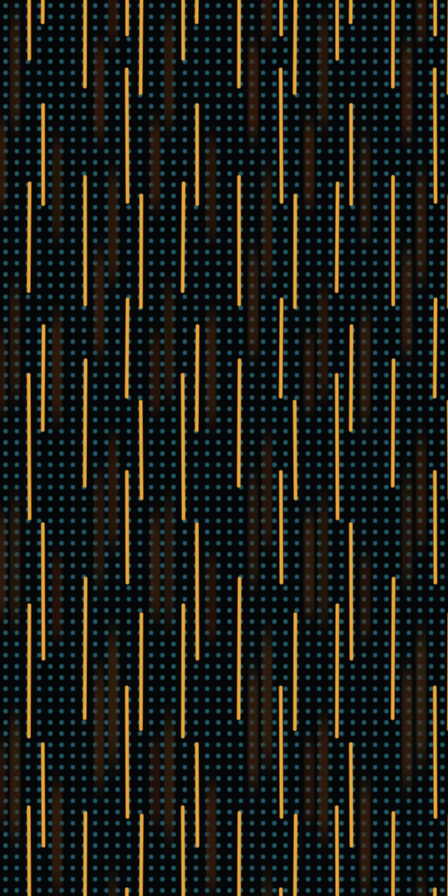
This pattern is drawn by a WebGL 2 fragment shader. Its source:

```glsl
#version 300 es
precision highp float;
// Amber rain: thin bright dashes and dim brown streaks fall over a grid of teal dots.
// Columns repeat in groups; a bit mask picks each column's kind, and hashes set
// the length, position and lean of its dashes.

#define COLUMNS 32.0        // columns across the canvas
#define GROUP 11.0          // columns before the layout repeats
#define DASH_MASK 1612      // bits of the columns holding bright dashes
#define GLOW_MASK 403       // bits of the columns holding brown streaks
#define DOTS 40.0           // dots across the canvas
#define DOT_RADIUS 0.20     // in dot cells
#define DASH_HALF_WIDTH 0.13 // in columns
#define GLOW_STRENGTH 0.62

uniform vec2 u_resolution;
out vec4 fragColor;

const vec3 NIGHT = vec3(0.018, 0.024, 0.028);
const vec3 TEAL = vec3(0.14, 0.37, 0.43);
const vec3 RUST = vec3(0.30, 0.13, 0.045);
const vec3 UMBER = vec3(0.27, 0.17, 0.075);
const vec3 AMBER = vec3(0.93, 0.66, 0.23);

float hash(vec2 p) {
  vec3 q = fract(p.xyx * vec3(0.1031, 0.1030, 0.0973));
  q += dot(q, q.yzx + 33.33);
  return fract((q.x + q.y) * q.z);
}

// Coverage of an edge at signed distance d, softened by blur.
float cover(float d, float blur) {
  return 1.0 - smoothstep(-blur, blur, d);
}

// One dash of a column: offset from its centre, half length and seed.
vec3 dashAt(float y, float column) {
  float period = 13.5 + 3.5 * hash(vec2(column, 3.0));
  float t = y / period + hash(vec2(column, 17.0));
  vec2 id = vec2(column, floor(t) + 40.0);
  float seed = hash(id);
  float jitter = 0.2 * (hash(id + 71.0) - 0.5);
  float halfLength = mix(0.24, 0.35, seed);
  return vec3((fract(t) - 0.5 - jitter) * period, halfLength * period, seed);
}

void main() {
  vec2 uv = gl_FragCoord.xy / u_resolution.x;
  float pixel = COLUMNS / u_resolution.x;

  // Dot grid
  vec2 cell = fract(uv * DOTS) - 0.5;
  float dotBlur = max(0.12, 0.6 * DOTS / u_resolution.x);
  vec3 color = mix(NIGHT, TEAL, cover(length(cell) - DOT_RADIUS, dotBlur));

  // Column layout
  vec2 p = uv * COLUMNS - vec2(0.08, 0.0);
  float column = mod(floor(p.x + 0.5), GROUP);
  float across = fract(p.x + 0.5) - 0.5;
  int bit = 1 << int(column);
  vec3 dash = dashAt(p.y, column);

  // Brown streaks with soft sides and fading ends
  if ((GLOW_MASK & bit) != 0) {
    float ends = 1.0 - smoothstep(0.45, 1.1, abs(dash.x) / dash.y);
    float sides = cover(abs(across) - 0.36, 0.14);
    float strength = GLOW_STRENGTH * mix(0.65, 1.0, fract(dash.z * 7.3));
    color = mix(color, mix(RUST, UMBER, dash.z), strength * ends * sides);
  }

  // Bright dashes with a slight lean
  if ((DASH_MASK & bit) != 0) {
    float lean = 0.02 * (fract(dash.z * 13.7) - 0.5);
    vec2 d = vec2(across - lean * dash.x, dash.x);
    d.y = max(abs(d.y) - dash.y, 0.0);
    float blur = max(0.08, 0.6 * pixel);
    color = mix(color, AMBER, cover(length(d) - DASH_HALF_WIDTH, blur));
  }

  fragColor = vec4(color, 1.0);
}
```
